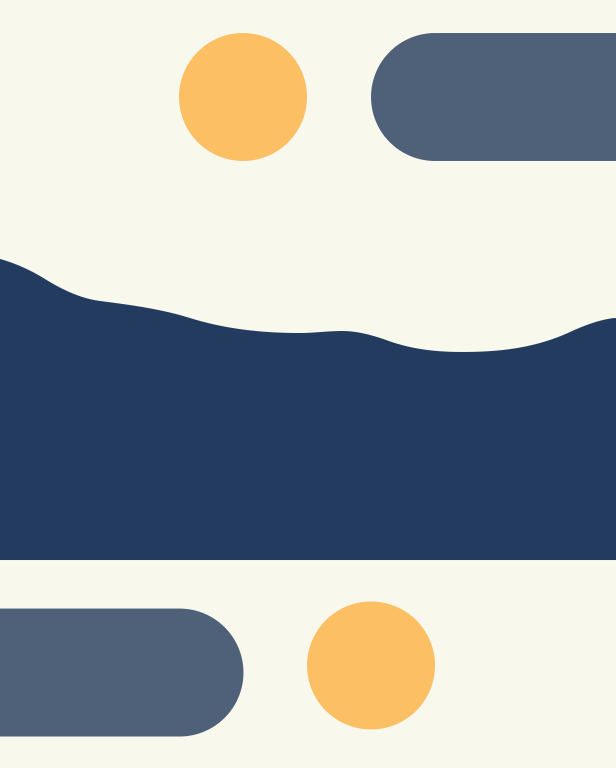
Reproduce this background procedurally as a Shadertoy shader.

```glsl
#define CREAM vec3(0.975, 0.973, 0.925)
#define NAVY vec3(0.137, 0.231, 0.373)
#define SLATE vec3(0.304, 0.380, 0.475)
#define AMBER vec3(0.988, 0.749, 0.392)
#define RADIUS 0.0833
#define UPPER_SUN vec2(0.3164, 0.8737)
#define LOWER_SUN vec2(0.4831, 0.1335)
#define UPPER_BAR_END vec2(0.5664, 0.8737)
#define LOWER_BAR_END vec2(0.2337, 0.1243)
#define LAND_BASE 0.2708

const int KNOTS = 10;

// Ridge control knots: x, height, slope
const vec3 ridge[KNOTS] = vec3[KNOTS](
    vec3(0.0, 0.6628, -0.28), vec3(0.0586, 0.6367, -0.62),
    vec3(0.1302, 0.6081, -0.13), vec3(0.2474, 0.5859, -0.31),
    vec3(0.3906, 0.5664, 0.0), vec3(0.4453, 0.5690, 0.0),
    vec3(0.5052, 0.5564, -0.36), vec3(0.6016, 0.5417, 0.0),
    vec3(0.7422, 0.5677, 0.46), vec3(0.7995, 0.5859, 0.12));

// Smooth cubic curve through the knots
float ridgeHeight(float x) {
    int i = 0;
    while (i < KNOTS - 2 && x > ridge[i + 1].x) i++;
    vec3 a = ridge[i], b = ridge[i + 1];
    float span = b.x - a.x;
    float t = clamp((x - a.x) / span, 0.0, 1.0);
    float s = 1.0 - t;
    float ease = t * t * (3.0 - 2.0 * t);
    return mix(a.y, b.y, ease) + span * t * s * (a.z * s - b.z * t);
}

float disc(vec2 p) {
    return length(p) - RADIUS;
}

// Bar with a round left end, running on to the right
float openBar(vec2 p) {
    return disc(vec2(min(p.x, 0.0), p.y));
}

float land(vec2 p, float pixel) {
    float height = ridgeHeight(p.x);
    float slope = (ridgeHeight(p.x + pixel) - ridgeHeight(p.x - pixel)) / (2.0 * pixel);
    float top = (p.y - height) / sqrt(1.0 + slope * slope);
    return max(top, LAND_BASE - p.y);
}

float coverage(float dist, float pixel) {
    return clamp(0.5 - dist / pixel, 0.0, 1.0);
}

void mainImage(out vec4 fragColor, in vec2 fragCoord) {
    float pixel = 1.0 / iResolution.y;
    vec2 p = fragCoord * pixel;

    float suns = min(disc(p - UPPER_SUN), disc(p - LOWER_SUN));
    float bars = min(openBar(p - UPPER_BAR_END), openBar(LOWER_BAR_END - p));

    // Flat layers over the paper
    vec3 color = CREAM;
    color = mix(color, NAVY, coverage(land(p, pixel), pixel));
    color = mix(color, SLATE, coverage(bars, pixel));
    color = mix(color, AMBER, coverage(suns, pixel));
    fragColor = vec4(color, 1.0);
}
```
